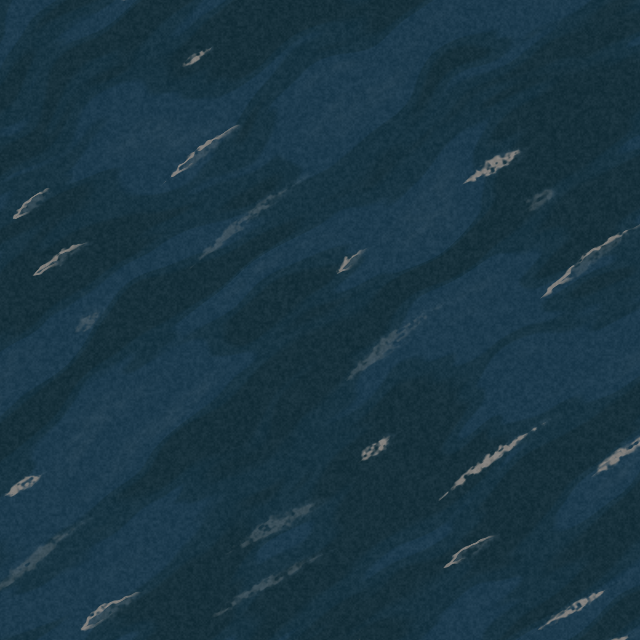
Reproduce this texture procedurally as a three.js fragment shader.

```glsl
varying vec2 vUv;

float hash(vec2 p) {
  p = fract(p * vec2(0.1031, 0.1137));
  p += dot(p, p.yx + 33.33);
  return fract((p.x + p.y) * p.x * 7.31);
}

float noise(vec2 p) {
  vec2 i = floor(p), f = fract(p);
  f = f * f * (3.0 - 2.0 * f);
  return mix(mix(hash(i), hash(i + vec2(1.0, 0.0)), f.x),
             mix(hash(i + vec2(0.0, 1.0)), hash(i + 1.0), f.x), f.y);
}

// Long wave bands, bent by a slow warp
float swell(vec2 p) {
  p.y += 0.07 * (noise(p * 4.5 + 40.0) - 0.5) + 0.03 * (noise(p * 12.0 + 70.0) - 0.5);
  return 0.52 * noise(p * vec2(4.4, 21.0) + 20.0)
       + 0.38 * noise(p * vec2(6.5, 36.0) + 55.0)
       + 0.10 * noise(p * vec2(17.0, 70.0) + 90.0);
}

// Scattered ragged glints: x = pale sheen, y = bright crest
vec2 glints(vec2 p) {
  vec2 cellSize = vec2(0.30, 0.125);
  vec2 home = floor(p / cellSize);
  float fleck = 0.5 * noise(p * vec2(80.0, 140.0) + 30.0)
              + 0.5 * noise(p * vec2(180.0, 260.0) + 80.0);
  float ragged = 0.6 * noise(p * vec2(30.0, 75.0) + 60.0)
               + 0.7 * noise(p * vec2(120.0, 200.0) + 15.0) - 0.65;
  vec2 light = vec2(0.0);
  for (int j = -1; j <= 1; j++) {
    for (int i = -1; i <= 1; i++) {
      vec2 cell = home + vec2(float(i), float(j));
      vec2 id = cell + 50.0;
      float size = hash(id + 3.7);
      float kind = hash(id + 17.3);
      vec2 jitter = vec2(hash(id + 5.1), hash(id + 9.4)) - 0.5;
      vec2 d = p - (cell + 0.5 + 0.6 * jitter) * cellSize;
      float halfLength = mix(0.035, 0.14, size * size);
      float halfWidth = mix(0.009, 0.016, hash(id + 23.9));
      d.y += d.x * 0.2 * (hash(id + 31.2) - 0.35) + 0.5 * d.x * d.x;
      float along = d.x / halfLength;
      float across = d.y / halfWidth;
      float lens = along * along + abs(across) + 0.8 * ragged;
      float body = 1.0 - smoothstep(0.3, 1.2, lens);
      // Broken edge, strongest on one side and at the lower end
      float rim = smoothstep(0.35, 0.65, lens) * (1.0 - smoothstep(0.8, 1.05, lens));
      rim *= smoothstep(-0.6, 0.5, across - 0.7 * along) * smoothstep(0.1, 0.45, fleck);
      float heart = 1.0 - smoothstep(0.35, 0.8, lens + 0.35 * along);
      float solid = heart * smoothstep(0.2, 0.55, fleck);
      float crest = kind < 0.3 ? max(rim, 0.15 * solid)
                  : kind < 0.68 ? solid : 0.22 * solid;
      float present = step(hash(id + 41.6), 0.82);
      light = max(light, present * vec2(body * smoothstep(0.1, 0.8, fleck), crest));
    }
  }
  return light;
}

void main() {
  // Turn the canvas so that x runs along the wave crests
  float angle = 0.6;
  vec2 along = vec2(cos(angle), sin(angle));
  vec2 p = vec2(dot(vUv, along), dot(vUv, vec2(-along.y, along.x)));

  vec3 trough = vec3(0.089, 0.188, 0.230);
  vec3 water = vec3(0.094, 0.204, 0.258);
  vec3 ridge = vec3(0.112, 0.229, 0.301);
  vec3 sheen = vec3(0.20, 0.30, 0.36);
  vec3 foam = vec3(0.55, 0.53, 0.51);

  float height = swell(p);
  vec3 color = mix(trough, water, smoothstep(0.38, 0.47, height));
  color = mix(color, ridge, smoothstep(0.53, 0.58, height));

  // Faint haze along the highest ridges
  float haze = smoothstep(0.68, 0.84, height) * noise(p * vec2(80.0, 140.0));
  color = mix(color, sheen, 0.35 * haze);

  vec2 light = glints(p);
  color = mix(color, sheen, 0.55 * light.x);
  color = mix(color, foam, 0.9 * light.y);

  // Fine grain
  float grain = noise(vUv * 190.0) + 1.1 * noise(vUv * 400.0 + 11.0) - 1.05;
  color += grain * vec3(0.036, 0.034, 0.036);

  gl_FragColor = vec4(color, 1.0);
}
```
